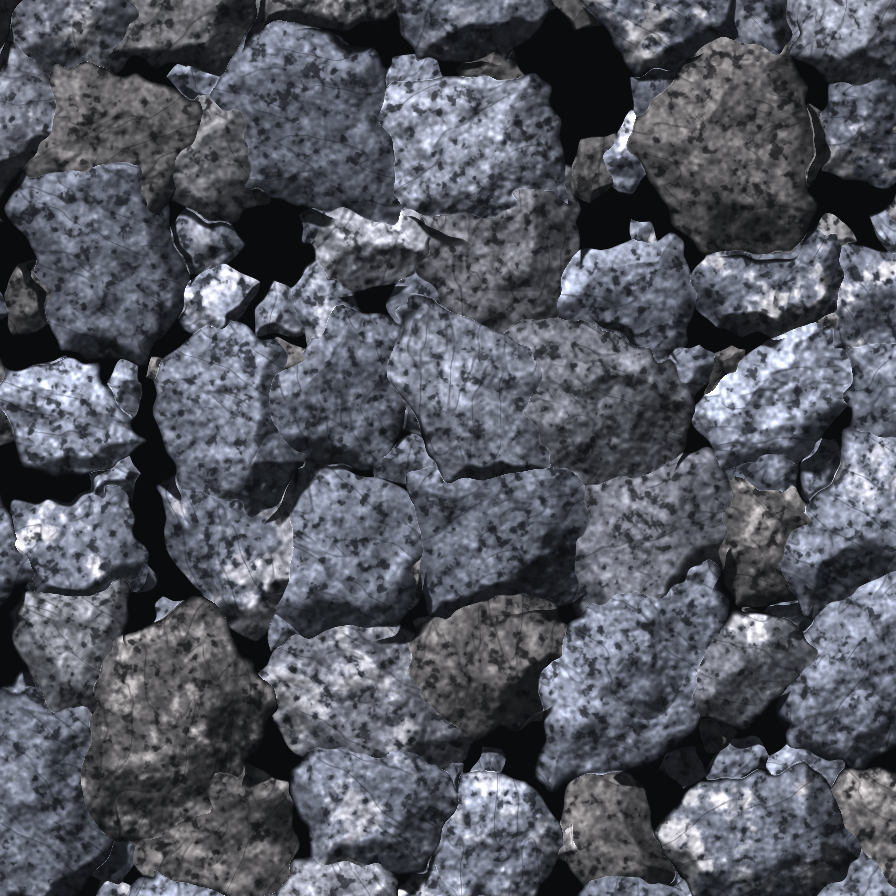
Write a three.js fragment shader that draws this texture.

```glsl
// Draws a sunlit heap of angular blue-grey volcanic stones with black gaps.
varying vec2 vUv;

const float TAU = 6.2831853;
const int FACETS = 6;
const vec3 LIGHT = vec3(-0.30, 0.65, 0.80);
const vec3 SHADOW_REACH = vec3(0.010, 0.020, 0.034);
const vec3 GAP_COLOUR = vec3(0.035, 0.042, 0.052);
const vec3 BLUE_TINT = vec3(0.95, 0.985, 1.10);
const vec3 BROWN_TINT = vec3(1.03, 0.99, 0.98);

struct Surface {
  float height;
  vec2 slope;
  float rim;    // facet height above the stone's own outline
  vec2 seed;    // identity of the visible stone
  vec3 blocker; // neighbour height at three distances towards the light
};

// Hash and noise
float hash(vec2 p) {
  vec3 q = fract(p.xyx * 0.1031);
  q += dot(q, q.yzx + 33.33);
  return fract((q.x + q.y) * q.z);
}

vec2 hashPair(vec2 p) {
  vec3 q = fract(p.xyx * vec3(0.1031, 0.1030, 0.0973));
  q += dot(q, q.yzx + 33.33);
  return fract((q.xx + q.yz) * q.zy);
}

float noise(vec2 p) {
  vec2 i = floor(p), f = fract(p);
  f = f * f * (3.0 - 2.0 * f);
  return mix(mix(hash(i), hash(i + vec2(1.0, 0.0)), f.x),
             mix(hash(i + vec2(0.0, 1.0)), hash(i + 1.0), f.x), f.y);
}

float fbm(vec2 p) {
  float sum = 0.0, gain = 0.571;
  for (int i = 0; i < 3; i++) {
    sum += gain * noise(p);
    p = mat2(1.6, 1.2, -1.2, 1.6) * p + 7.3;
    gain *= 0.5;
  }
  return sum;
}

// Rounded minimum of two planes stored as (slope, height)
vec3 softMin(vec3 a, vec3 b, float k) {
  float h = clamp(0.5 + 0.5 * (a.z - b.z) / k, 0.0, 1.0);
  vec3 m = mix(a, b, h);
  m.z -= k * h * (1.0 - h);
  return m;
}

// Convex faceted stone of unit size: slope in xy, height in z
vec3 stone(vec2 q, vec2 id) {
  vec2 tilt = 0.8 * (hashPair(id + 71.0) - 0.5);
  vec3 body = vec3(tilt, 0.46 + dot(q, tilt));
  vec2 axis = normalize(hashPair(id + 83.0) - 0.5);
  for (int k = 0; k < FACETS; k++) {
    vec2 r = hashPair(id + float(k) * vec2(17.0, 59.0) + 5.0);
    float angle = TAU * (float(k) + 0.7 * fract(r.x * 37.0)) / float(FACETS);
    vec2 dir = vec2(cos(angle), sin(angle));
    float along = dot(dir, axis);
    float reach = mix(0.78, 1.06, r.x) * (0.82 + 0.36 * along * along);
    float steep = mix(0.5, 1.9, r.y);
    body = softMin(body, vec3(-dir * steep, steep * (reach - dot(q, dir))), 0.07);
  }
  return body;
}

// Merges one jittered grid of stones into the heap, highest on top
void addStones(vec2 p, float cells, float span, vec2 sizes, float keep, float lift, inout Surface s) {
  vec2 g = p * cells;
  vec2 corner = floor(g - 0.5 * (span - 1.0));
  vec2 sunward = normalize(LIGHT.xy);
  for (int k = 0; k < 9; k++) {
    float n = float(k);
    if (n >= span * span) break;
    vec2 cell = corner + vec2(mod(n, span), floor((n + 0.5) / span));
    vec2 id = cell + floor(cells) * 13.0;
    vec2 kind = hashPair(id + 29.0);
    if (kind.x > keep) continue;
    float size = mix(sizes.x, sizes.y, kind.y);
    float base = lift * fract(kind.y * 53.0);
    vec2 q = (g - cell - mix(vec2(0.22), vec2(0.78), hashPair(id))) / size;
    float outside = 1.0;

    // Faceted body
    if (dot(q, q) < 2.2) {
      vec3 body = stone(q, id);
      outside = 1.0 - smoothstep(-0.06, 0.0, body.z);
      float height = size / cells * (body.z + 5.0 * min(body.z, 0.0)) + base;
      float blur = mix(0.014, 0.002, smoothstep(-0.05, 0.05, body.z));
      float cover = smoothstep(-blur, blur, height - s.height);
      s.slope = mix(s.slope, body.xy, cover);
      s.rim = mix(s.rim, body.z, cover);
      s.height = mix(s.height, height, cover);
      if (cover > 0.5) s.seed = id;
    }

    // Simple dome that shades whatever lies outside the body
    vec3 t = SHADOW_REACH * cells / size;
    vec3 away = dot(q, q) + 2.0 * t * dot(q, sunward) + t * t;
    vec3 dome = (0.46 * size / cells + base) * (1.0 - smoothstep(0.55, 0.95, away));
    s.blocker = max(s.blocker, outside * dome);
  }
}

// Skin height: grains plus creased chips
float relief(vec2 p) {
  return fbm(p) + 1.3 * abs(noise(p * 0.37 + 9.0) - 0.5);
}

// Mottled, cracked, partly lichen-covered rock colour
vec3 rockColour(vec2 p, vec2 id) {
  vec2 kind = hashPair(id + 41.0), coat = hashPair(id + 47.0);
  float brown = smoothstep(0.6, 0.9, kind.y);
  float tone = mix(0.58, 0.80, kind.x) * (1.0 - 0.2 * brown) + 0.25 * step(0.94, coat.y);
  float patches = fbm(p * 27.0), speckle = fbm(p * 110.0);
  float lichen = smoothstep(0.52, 0.66, 0.7 * patches + 0.3 * speckle) * smoothstep(0.45, 0.9, coat.x);
  float pits = 1.0 - smoothstep(0.24, 0.40, speckle);
  float crack = 1.0 - smoothstep(0.0, 0.035, abs(fbm(p * vec2(13.0, 34.0) + 5.0) - 0.5));
  tone *= (0.75 + 0.5 * patches) * (0.55 + 0.9 * speckle) * (0.78 + 0.44 * noise(p * 230.0));
  tone = (tone + 0.34 * lichen) * (1.0 - 0.5 * pits) * (1.0 - 0.28 * crack);
  return tone * mix(BLUE_TINT, BROWN_TINT, max(brown, 0.7 * lichen));
}

void main() {
  // Ragged outlines
  vec2 p = vUv + 0.022 * (vec2(noise(vUv * 15.0), noise(vUv * 15.0 + 31.0)) - 0.5)
               + 0.013 * (vec2(noise(vUv * 52.0), noise(vUv * 52.0 + 57.0)) - 0.5);
  Surface s = Surface(0.0, vec2(0.0), -0.1, vec2(0.0), vec3(0.0));
  addStones(p, 11.5, 2.0, vec2(0.26, 0.56), 0.85, 0.0, s);
  addStones(p, 6.4, 3.0, vec2(0.46, 0.76), 0.98, 0.040, s);

  // Rough skin, turned differently on every stone
  float turn = TAU * hash(s.seed + 61.0);
  mat2 spin = mat2(cos(turn), sin(turn), -sin(turn), cos(turn));
  vec2 skin = spin * vUv + 3.0 + hashPair(s.seed + 63.0);
  vec2 grain = skin * 44.0;
  float delta = 0.08, here = relief(grain);
  vec2 bump = vec2(relief(grain + vec2(delta, 0.0)), relief(grain + vec2(0.0, delta))) - here;
  vec2 slope = s.slope + mix(0.3, 0.65, hash(s.seed + 67.0)) * (bump * spin) / delta;

  // Sun, cast shadows and gaps
  float climb = LIGHT.z / length(LIGHT.xy);
  vec3 shade = smoothstep(0.0, 0.012, s.blocker - s.height - climb * SHADOW_REACH);
  float clear = 1.0 - max(shade.x, max(shade.y, shade.z));
  vec3 normal = normalize(vec3(-slope, 1.0));
  float sun = clear * max(dot(normal, normalize(LIGHT)), 0.0);
  float open = smoothstep(-0.06, 0.05, s.rim);
  vec3 lit = rockColour(skin, s.seed) * (0.11 + 0.72 * sun);
  gl_FragColor = vec4(GAP_COLOUR + lit * open, 1.0);
}
```
